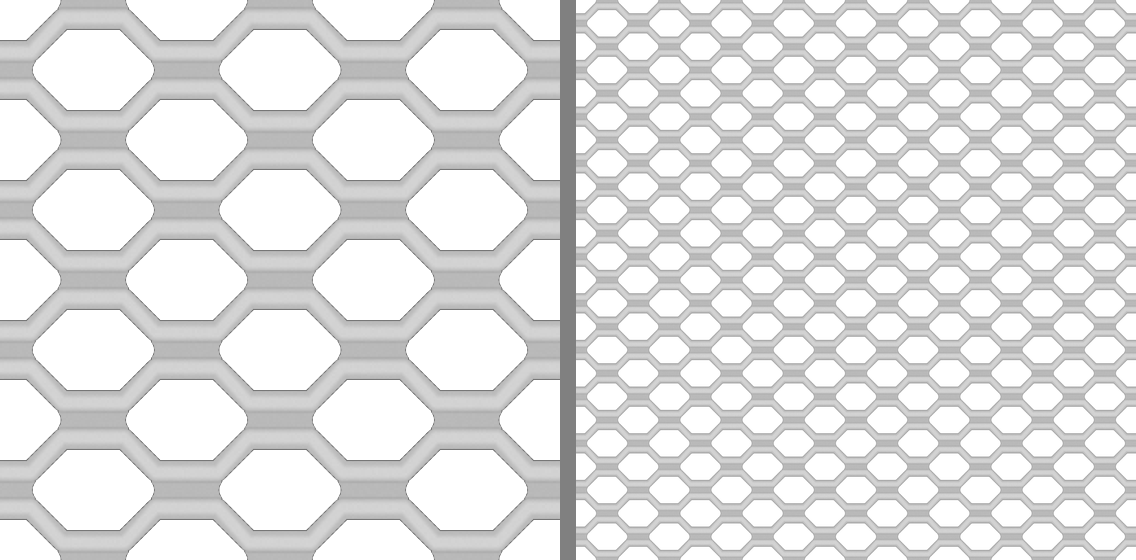
Left: one tile. Right: repeated 3 by 3.
A Shadertoy shader for this pattern:

```glsl
// Expanded metal mesh: zigzag wires joined by short flat webs around white holes.
// Each cell is folded by mirror and half-turn symmetry to one wire and one web;
// distances to these give the holes, the rounded shading and the dark rims.

#define ACROSS 3.0          // repeats across
#define DOWN 4.0            // repeats down
#define CELL vec2(256.0, 192.0)
#define WIRE_RADIUS 15.0    // lengths below are in cell units
#define BEND 22.0           // half the rise of a wire
#define WEB_HALF 45.0       // half length of a web at its waist
#define RIM_WIDTH 1.4
#define FLANK_GREY 0.735
#define RIDGE_GREY 0.825
#define WEB_GREY 0.725
#define RIM_GREY 0.45
#define GRAIN 0.010

float hash(vec2 p) {
    return fract(sin(dot(p, vec2(127.1, 311.7))) * 43758.5453);
}

float segmentDistance(vec2 p, vec2 a, vec2 b) {
    vec2 pa = p - a, ba = b - a;
    return length(pa - ba * clamp(dot(pa, ba) / dot(ba, ba), 0.0, 1.0));
}

// Distance to the wire's centre line, which bends at 45 degrees.
float wireDistance(vec2 p) {
    vec2 bend = vec2(BEND);
    vec2 far = vec2(CELL.x, BEND);
    float flats = min(segmentDistance(p, bend, far), segmentDistance(p, -far, -bend));
    return min(flats, segmentDistance(p, -bend, bend));
}

void mainImage(out vec4 fragColor, in vec2 fragCoord) {
    vec2 size = vec2(ACROSS, DOWN) * CELL;
    vec2 p = fragCoord / iResolution.xy * size;
    float pixel = size.y / iResolution.y;

    // Fold to a quarter cell, then turn points above the wire to below it.
    vec2 mirrored = abs(mod(p + vec2(0.0, 0.5 * CELL.y), CELL) - 0.5 * CELL);
    vec2 r = mirrored - 0.25 * CELL;
    if (r.y > clamp(r.x, -BEND, BEND)) r = -r;
    vec2 q = r + 0.25 * CELL;

    // Metal is the wire or the web, whose ends are slightly hollow.
    float d = wireDistance(r);
    float waist = min(q.y * q.y / 121.0, 1.0);
    float metal = min(d - WIRE_RADIUS, q.x - WEB_HALF - 4.0 * waist);

    // Rounded wire: the bright ridge leans towards the nearest web.
    float lean = 2.0 * clamp(-r.x / BEND, -1.0, 1.0);
    float ridge = 1.0 - smoothstep(4.0, 13.0, abs(d - lean));
    float wire = mix(FLANK_GREY, RIDGE_GREY, ridge);

    // Web surface with a soft crease where it meets the wire.
    float onWeb = smoothstep(-1.0, 1.0, d - WIRE_RADIUS);
    float grey = mix(wire, WEB_GREY, onWeb);
    grey -= 0.04 * (1.0 - smoothstep(0.5, 3.0, abs(d - WIRE_RADIUS)));

    // Fine grain on a wrapped grid.
    grey += GRAIN * (hash(mod(floor(p / 3.0), size / 3.0)) - 0.5);

    // Dark rim, solid on the flats and broken on slopes and web ends.
    float dashes = 0.65 + 0.35 * cos(6.28318 * q.y / 6.0);
    float strength = mix(dashes, 1.0, smoothstep(88.0, 92.0, q.x));
    float rim = smoothstep(-0.5, 0.5, (metal + RIM_WIDTH) / pixel);
    grey = mix(grey, RIM_GREY, rim * strength);

    // White holes.
    float hole = smoothstep(-0.5, 0.5, metal / pixel);
    fragColor = vec4(vec3(mix(grey, 1.0, hole)), 1.0);
}
```
